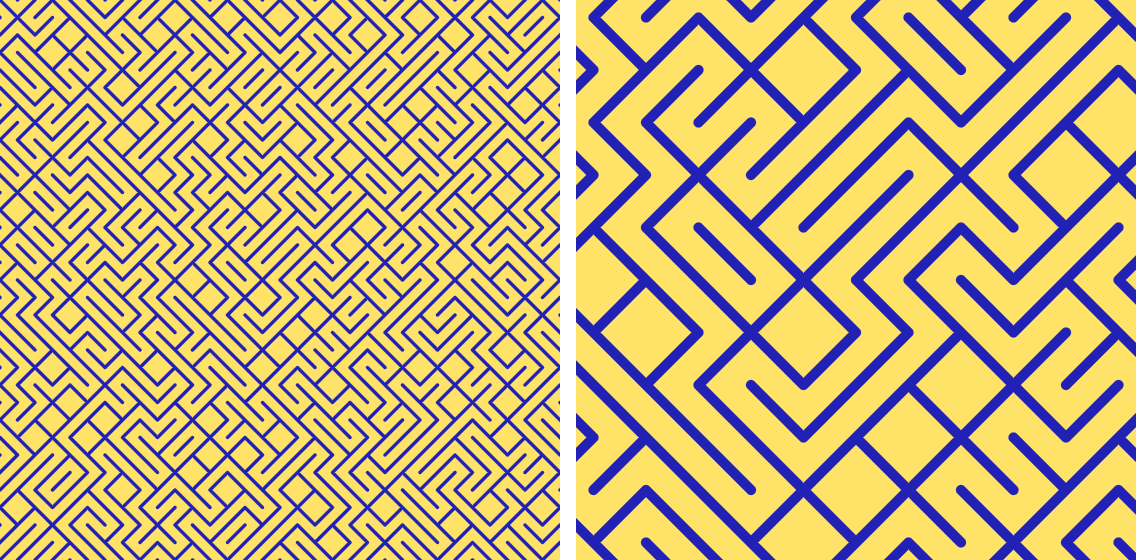
Left, the full canvas; right, a detail of the centre.
Give the GLSL for this pattern, as a WebGL 2 fragment shader.

```glsl
#version 300 es
precision highp float;
// Random diagonal maze: each square cell holds one of two round-ended diagonal strokes.

uniform vec2 u_resolution;
out vec4 outColor;

const float CELLS = 32.0;        // cells across the canvas
const float HALF_WIDTH = 0.097;  // half stroke width, in cells
const vec3 PAPER = vec3(1.0, 0.89, 0.41);
const vec3 INK = vec3(0.13, 0.13, 0.71);

float hash(vec2 p) {
  return fract(sin(dot(p, vec2(127.1, 311.7))) * 43758.5453);
}

float segmentDistance(vec2 p, vec2 a, vec2 b) {
  vec2 ap = p - a;
  vec2 ab = b - a;
  float t = clamp(dot(ap, ab) / dot(ab, ab), 0.0, 1.0);
  return length(ap - ab * t);
}

// Distance to the diagonal of one cell; a coin flip picks its direction.
float diagonalDistance(vec2 p, vec2 cell) {
  float rising = step(0.5, hash(cell + 17.0));
  vec2 start = cell + vec2(0.0, 1.0 - rising);
  vec2 end = cell + vec2(1.0, rising);
  return segmentDistance(p, start, end);
}

// Nearest stroke, including the caps that reach in from adjacent cells.
float mazeDistance(vec2 p) {
  vec2 home = floor(p);
  float nearest = 1.0;
  for (int y = -1; y <= 1; y++) {
    for (int x = -1; x <= 1; x++) {
      vec2 cell = home + vec2(x, y);
      nearest = min(nearest, diagonalDistance(p, cell));
    }
  }
  return nearest;
}

// Linear edge coverage over one softness width.
float strokeCoverage(float dist, float halfWidth, float softness) {
  return clamp(0.5 + (halfWidth - dist) / softness, 0.0, 1.0);
}

void main() {
  float cellsPerPixel = CELLS / min(u_resolution.x, u_resolution.y);
  vec2 p = gl_FragCoord.xy * cellsPerPixel;
  float ink = strokeCoverage(mazeDistance(p), HALF_WIDTH, 1.1 * cellsPerPixel);
  outColor = vec4(mix(PAPER, INK, ink), 1.0);
}
```
